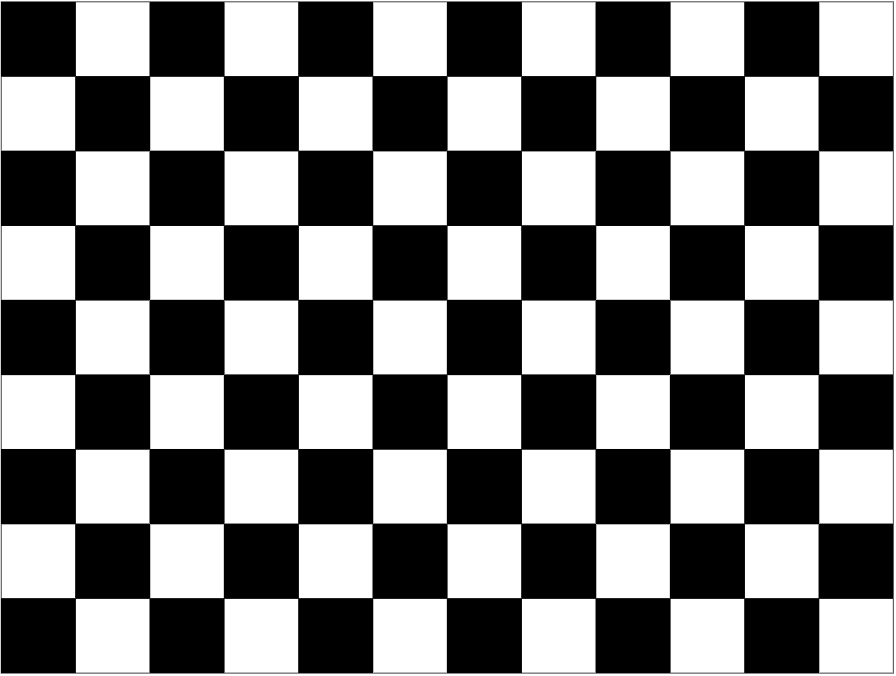
Give the GLSL for this pattern, as a Shadertoy shader.

```glsl
// Black and white checkerboard, 12 squares across and 9 down, with a hairline
// white margin. Two offset lattices of black boxes are joined as distance
// fields; the boxes are slightly oversized, so they just touch at the corners.

float boxDistance(vec2 p, vec2 halfSize) {
    vec2 d = abs(p) - halfSize;
    return max(d.x, d.y);
}

// Distance to the black squares, in units of one square
float checkerDistance(vec2 p) {
    float d = 1e3;
    for (int i = 0; i < 2; i++) {
        vec2 local = mod(p - float(i) + 0.5, 2.0) - 1.0;
        d = min(d, boxDistance(local, vec2(0.505)));
    }
    return d;
}

void mainImage(out vec4 fragColor, in vec2 fragCoord) {
    // Board coordinates: one unit per square, origin at the lower left square
    vec2 p = fragCoord / iResolution.xy * vec2(12.053, 9.064) - vec2(0.016, 0.039);
    float pixel = 12.053 / iResolution.x;

    // Clip the squares to the board, leaving the margin white
    float board = boxDistance(p - vec2(6.0, 4.5), vec2(6.005, 4.505));
    float d = max(checkerDistance(p), board);

    // Blend over one pixel at each edge
    float white = clamp(0.5 + d / pixel, 0.0, 1.0);
    fragColor = vec4(vec3(white), 1.0);
}
```
